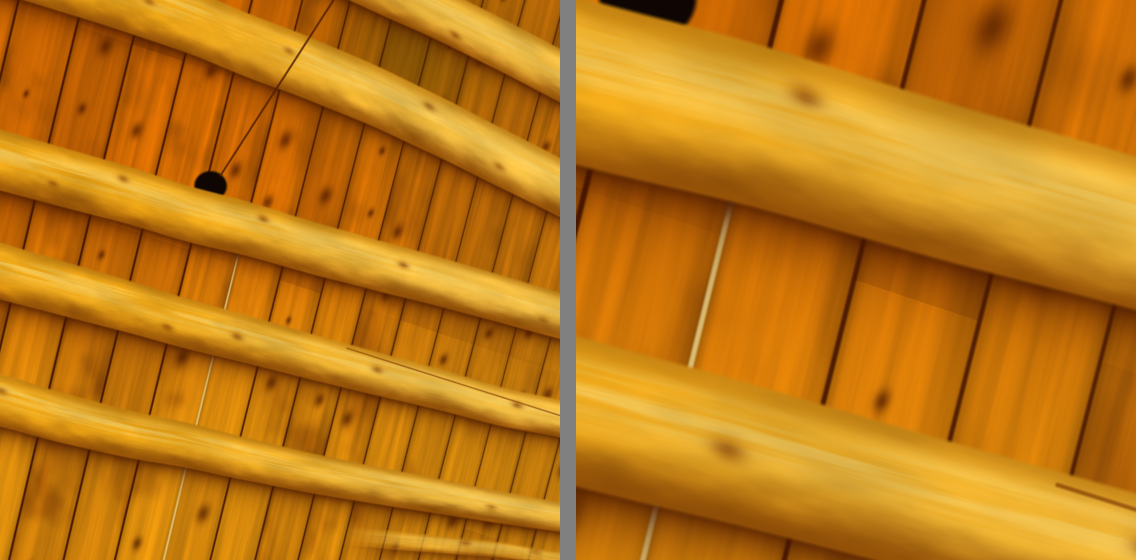
Left, the full canvas; right, a detail of the centre.
Give the GLSL for this texture, as a WebGL 2 fragment shader.

```glsl
#version 300 es
precision highp float;

uniform vec2 u_resolution;
out vec4 fragColor;

const vec3 DARK = vec3(0.27, 0.08, 0.0);
const vec3 BROWN = vec3(0.52, 0.25, 0.015);
const vec3 ORANGE = vec3(0.83, 0.42, 0.01);
const vec3 AMBER = vec3(0.87, 0.56, 0.05);
const vec3 OCHRE = vec3(0.72, 0.46, 0.05);
const vec3 GOLD = vec3(0.92, 0.64, 0.08);
const vec3 PALE = vec3(0.94, 0.78, 0.36);

// Each pole: centre height at left, middle and right edge, then half thickness
const int POLES = 6;
const vec4 POLE[POLES] = vec4[POLES](
  vec4(1.300, 1.104, 0.867, 0.048), vec4(1.072, 0.898, 0.667, 0.057),
  vec4(0.714, 0.574, 0.434, 0.048), vec4(0.517, 0.378, 0.250, 0.042),
  vec4(0.283, 0.168, 0.078, 0.037), vec4(0.100, 0.055, 0.004, 0.020));

float hash(vec2 p) {
  return fract(sin(dot(p, vec2(127.1, 311.7))) * 43758.5453);
}

float noise(vec2 p) {
  vec2 i = floor(p), f = fract(p);
  f = f * f * (3.0 - 2.0 * f);
  return mix(mix(hash(i), hash(i + vec2(1, 0)), f.x),
             mix(hash(i + vec2(0, 1)), hash(i + vec2(1, 1)), f.x), f.y);
}

float fbm(vec2 p) {
  float sum = 0.0, amp = 0.5;
  for (int i = 0; i < 4; i++) {
    sum += amp * noise(p);
    p = p * 2.03 + 17.0;
    amp *= 0.5;
  }
  return sum;
}

// Coverage of a shape from its signed distance
float cover(float dist, float soft) {
  return 1.0 - smoothstep(-soft, soft, dist);
}

float segment(vec2 p, vec2 a, vec2 b) {
  vec2 pa = p - a, ba = b - a;
  return length(pa - ba * clamp(dot(pa, ba) / dot(ba, ba), 0.0, 1.0));
}

// Parabola through three heights at x = 0, 0.5 and 1
float curve(vec3 h, float x) {
  return h.x + x * (4.0 * h.y - 3.0 * h.x - h.z) + 2.0 * x * x * (h.x - 2.0 * h.y + h.z);
}

// Leaning boards that narrow towards the right
vec3 boards(vec2 p, float soft) {
  float u = p.x + (0.235 + 0.03 * p.x) * (0.5 - p.y);
  float n = 9.0 * u + 3.1 * u * u - 0.26;
  float id = floor(n), across = fract(n), density = 9.0 + 6.2 * u;
  float tone = hash(vec2(id, 3.0 + floor(p.y * 3.0 + p.x)));
  float grain = fbm(vec2(n * 9.0, p.y * 4.0 + id * 7.0));
  float patches = fbm(p * vec2(9.0, 6.0) + id * 5.3);

  vec3 color = mix(AMBER, ORANGE, smoothstep(0.15, 0.75, p.y));
  color = mix(color, BROWN, 0.4 * tone * tone + 0.65 * smoothstep(0.48, 0.8, patches));
  color = mix(color, OCHRE, 0.5 * smoothstep(0.5, 1.0, p.x));
  color = mix(color, vec3(0.45, 0.31, 0.02), 0.7 * exp(-40.0 * dot(p - vec2(0.74, 0.91), p - vec2(0.74, 0.91))));
  color *= 0.83 + 0.36 * grain;

  // Knots, at most one in each cell along a board
  float row = p.y * 9.0 + hash(vec2(id, 1.0));
  vec2 cell = vec2(id, floor(row));
  vec2 q = vec2((across - 0.3 - 0.4 * hash(cell)) / density, (fract(row) - 0.5) / 9.0);
  float size = 0.004 + 0.008 * hash(cell + 4.0);
  float knot = step(0.62, hash(cell + 9.0)) * exp(-dot(q, q * vec2(1.0, 0.5)) / (size * size));
  color = mix(color, DARK, 0.65 * knot);

  // Gaps, one of them letting light through below
  float gap = min(across, 1.0 - across) / density;
  float light = step(3.5, n) * step(n, 4.5) * smoothstep(0.56, 0.53, p.y);
  float width = mix(0.0019, 0.0011, smoothstep(0.1, 0.9, p.x));
  color *= 1.0 - 0.22 * exp(-gap / 0.006);
  float strength = mix(0.95, 0.65, smoothstep(0.3, 1.0, p.x));
  return mix(color, mix(DARK, vec3(0.88, 0.77, 0.48), light), strength * cover(gap - width, soft));
}

// Round peeled wood; t runs from -1 below to 1 above
vec3 poleWood(float x, float t, float thick, float seed) {
  float mottle = fbm(vec2(x * 14.0, t * 1.6 + seed * 11.0));
  float streak = fbm(vec2(x * 7.0 + seed, t * 7.0 + seed * 5.0));
  vec3 body = mix(GOLD, mix(GOLD, PALE, 0.6), smoothstep(0.2, 0.9, x));
  vec3 color = mix(mix(BROWN, OCHRE, 0.35), body, smoothstep(-1.05, -0.1, t + 0.5 * (mottle - 0.5)));
  float shine = exp(-pow((t - 0.3) / 0.42, 2.0)) * smoothstep(0.25, 0.65, streak);
  color = mix(color, PALE, 0.8 * shine);
  color = mix(color, OCHRE, 0.7 * smoothstep(0.55, 1.0, t));
  color *= 0.87 + 0.25 * mottle;

  float cell = floor(x * 8.0 + seed * 0.37);
  vec2 q = vec2((fract(x * 8.0 + seed * 0.37) - 0.5) / 8.0, (t - 1.2 * hash(vec2(cell, seed)) + 0.6) * thick);
  float knot = step(0.5, hash(vec2(seed, cell + 2.0))) * exp(-dot(q * vec2(0.6, 1.3), q) / 0.00006);
  return mix(color, BROWN, 0.65 * knot * (0.4 + streak));
}

void main() {
  vec2 p = gl_FragCoord.xy / u_resolution;
  float soft = max(1.0 / u_resolution.y, 0.0012);
  vec3 color = boards(p, soft);

  // Dark round opening, partly hidden by a pole
  color = mix(color, vec3(0.06, 0.025, 0.01), cover(length((p - vec2(0.376, 0.668)) * vec2(1.0, 1.1)) - 0.029, soft * 2.0));

  // Poles with the shadows below them
  for (int i = 0; i < POLES; i++) {
    float seed = float(i);
    float thick = POLE[i].w * (1.0 + 0.14 * seed * (0.5 - p.x));
    float wobble = 0.005 * (noise(vec2(p.x * 9.0, seed * 8.0)) - 0.5);
    float offset = p.y - curve(POLE[i].xyz, p.x) - wobble;
    float below = -offset - thick;
    float shown = i == POLES - 1 ? 0.7 * smoothstep(0.6, 0.75, p.x) : 1.0;
    float shadow = smoothstep(-0.004, 0.0, below) * exp(-max(below, 0.0) / mix(0.022, 0.014, p.x));
    color = mix(color, DARK, 0.82 * shadow * shown);
    vec3 wood = poleWood(p.x, clamp(offset / thick, -1.0, 1.0), thick, seed);
    color = mix(color, wood, shown * cover(abs(offset) - thick, soft * 1.6));
  }

  // Hanging cord and a long crack in one pole
  float cord = segment(p, vec2(0.394, 0.687), vec2(0.597, 1.002));
  color = mix(color, vec3(0.32, 0.12, 0.01), 0.9 * cover(cord - 0.0017, soft));
  float crack = segment(p, vec2(0.62, 0.378), vec2(1.0, 0.258));
  color = mix(color, BROWN, 0.75 * cover(crack - 0.0012, soft));
  fragColor = vec4(color, 1.0);
}
```
